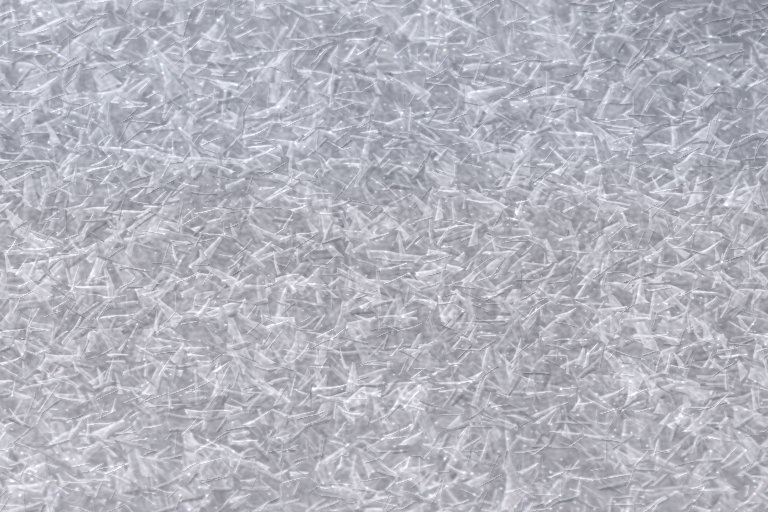
Give the GLSL for this texture, as a WebGL 1 fragment shader.

```glsl
precision highp float;
// Sunlit bed of broken ice crystals: layers of translucent, tapered shards
// are scattered on jittered grids, each with a facet tone, striations and
// lit rims; gradient noise adds frost, and point glints sparkle on top.

uniform vec2 u_resolution;

#define BASE_TONE 0.708
#define CONTRAST 1.0
#define SHARD_DENSITY 10.0
#define LAYER_STEP 1.45
#define SHARD_OPACITY 0.68
#define FACET_RANGE 0.27
#define RIM_WIDTH 0.0024
#define FLATTEN 1.25
#define GLINT_DENSITY 58.0
#define SHARP_EDGE 0.0016
#define BLURRED_EDGE 0.0046

const float PI = 3.14159;

vec2 hash2(vec2 p) {
  vec3 h = fract(p.xyx * vec3(0.1031, 0.1030, 0.0973));
  h += dot(h, h.yzx + 33.33);
  return fract((h.xx + h.yz) * h.zy);
}

float cornerSlope(vec2 id, vec2 offset) {
  float a = 2.0 * PI * hash2(id).x;
  return dot(vec2(cos(a), sin(a)), offset);
}

// Gradient noise, roughly -0.7 to 0.7
float noise(vec2 p) {
  vec2 i = floor(p), f = p - i;
  vec2 u = f * f * f * (f * (f * 6.0 - 15.0) + 10.0);
  vec2 e = vec2(1.0, 0.0);
  return mix(mix(cornerSlope(i, f), cornerSlope(i + e, f - e), u.x),
             mix(cornerSlope(i + e.yx, f - e.yx),
                 cornerSlope(i + 1.0, f - 1.0), u.x), u.y);
}

// Lays one translucent shard over the tone; q is the offset from its centre
float layShard(float tone, vec2 q, vec2 id, float density, float edge) {
  vec2 shape = hash2(id + 17.3);
  vec2 look = hash2(id + 71.9);
  float angle = PI * hash2(id + 43.1).x;
  vec2 axis = vec2(cos(angle), sin(angle));
  vec2 normal = vec2(-axis.y, axis.x);
  vec2 l = vec2(dot(q, axis), dot(q, normal));

  float halfLength = mix(0.35, 0.9, shape.x) / density;
  float halfWidth = mix(0.07, 0.25, shape.y * shape.y) / density;
  float taper = 1.0 - (look.x - 0.3) * l.x / halfLength;
  float ends = abs(l.x + (look.y - 0.5) * 1.6 * l.y) - halfLength;
  float d = max(ends, abs(l.y) - halfWidth * taper);
  float mask = smoothstep(edge, -edge, d);
  if (mask <= 0.0) return tone;

  // Facet: own tone, a slope across its width and streaks along its length
  float streaks = noise(l * vec2(20.0, 125.0) + look * 90.0);
  float facet = (look.x - 0.5) * FACET_RANGE + 0.13 * streaks;
  facet += 0.05 * (look.y - 0.5) * l.y / halfWidth;

  // Rim: bright towards the light, darker away from it
  float lit = dot(normal, vec2(-0.4, 0.9)) * sign(l.y);
  float rimDepth = (d + RIM_WIDTH) / (RIM_WIDTH + 0.5 * edge);
  facet += exp(-rimDepth * rimDepth) * (0.045 + 0.13 * lit);
  return mix(tone, facet, mask * SHARD_OPACITY);
}

float shardLayer(float tone, vec2 p, float density, float seed, float edge) {
  vec2 cell = floor(p * density);
  for (int y = -1; y <= 1; y++) {
    for (int x = -1; x <= 1; x++) {
      vec2 id = cell + vec2(float(x), float(y));
      vec2 centre = (id + hash2(id + seed)) / density;
      tone = layShard(tone, p - centre, id + seed, density, edge);
    }
  }
  return tone;
}

// Small round glints; x is their strength, y a random hue
vec2 glints(vec2 p, float edge) {
  vec2 g = p * GLINT_DENSITY;
  vec2 id = floor(g);
  vec2 kind = hash2(id + 205.0);
  vec2 q = (g - id - mix(vec2(0.3), vec2(0.7), hash2(id + 311.0))) / GLINT_DENSITY;
  float radius = 0.0014 + 0.45 * edge;
  float spot = exp(-dot(q, q) / (radius * radius));
  return vec2(spot * smoothstep(0.72, 1.0, kind.x), kind.y);
}

void main() {
  vec2 uv = gl_FragCoord.xy / u_resolution;
  vec2 p = gl_FragCoord.xy / u_resolution.y;
  float defocus = smoothstep(0.12, 0.55, abs(uv.y - 0.48));
  float edge = max(mix(SHARP_EDGE, BLURRED_EDGE, defocus), 0.7 / u_resolution.y);

  // Slightly bent coordinates make the crystals irregular
  vec2 bent = p + 0.005 * vec2(noise(p * 23.0), noise(p * 23.0 + 40.0));
  bent.y *= FLATTEN;

  float tone = -0.07 + 0.12 * noise(bent * 30.0);
  float density = SHARD_DENSITY;
  for (int i = 0; i < 4; i++) {
    tone = shardLayer(tone, bent, density, 37.0 * float(i + 1), edge);
    density *= LAYER_STEP;
  }

  // Frost: clumps of fine bright veins and grain
  float clump = smoothstep(-0.15, 0.4, noise(p * 11.0 + 8.0));
  float vein = 1.0 - smoothstep(0.0, 0.22, abs(noise(bent * 42.0 + 5.0)));
  float grain = noise(bent * 95.0);
  tone += clump * (0.07 * vein - 0.01) + mix(0.11, 0.05, defocus) * grain;

  // Broad light: paler at left and below, dim in the far right corner
  tone += 0.05 * noise(p * 3.5) + 0.025 * (0.5 - uv.x);
  tone -= 0.09 * smoothstep(0.3, 0.0, distance(uv, vec2(1.0)));

  vec2 glint = glints(bent, edge);
  float grey = BASE_TONE + CONTRAST * tone + 0.24 * glint.x;
  vec3 coolTint = vec3(-0.009, 0.003, 0.045);
  vec3 neutralTint = vec3(0.003, 0.0, 0.034);
  vec3 color = grey + mix(neutralTint, coolTint, smoothstep(0.45, 0.8, uv.y));
  color += glint.x * 0.05 * cos(2.0 * PI * (glint.y + vec3(0.0, 0.33, 0.67)));
  gl_FragColor = vec4(clamp(color, 0.0, 1.0), 1.0);
}
```
